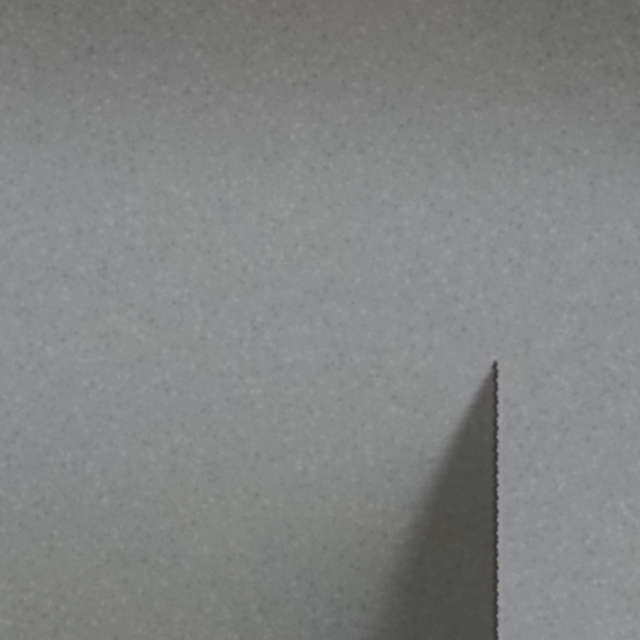
Reproduce this texture procedurally as a Shadertoy shader.

```glsl
// Draws a softly lit grey wall with a raised vertical edge casting a tapering shadow.
#define EDGE_X 0.776
#define APEX_Y 0.437
#define WALL_LIGHT vec3(0.553, 0.564, 0.566)
#define WALL_TOP vec3(0.435, 0.432, 0.420)
#define WALL_LOW vec3(0.485, 0.492, 0.480)
#define SHADOW vec3(0.305, 0.303, 0.287)
#define SEAM vec3(0.205, 0.195, 0.195)
#define RIM vec3(0.600, 0.595, 0.575)
#define GRAIN_SCALE 105.0
#define GRAIN_AMOUNT 0.038

vec2 hash2(vec2 p) {
    vec3 q = fract(vec3(p.xyx) * vec3(0.1031, 0.1030, 0.0973));
    q += dot(q, q.yzx + 33.33);
    return fract((q.xx + q.yz) * q.zy);
}

// Soft cellular grains, each with its own signed brightness.
float cellGrain(vec2 p) {
    vec2 cell = floor(p), f = fract(p);
    float sum = 0.0;
    for (int j = -1; j <= 1; j++)
    for (int i = -1; i <= 1; i++) {
        vec2 o = vec2(i, j);
        vec2 h = hash2(cell + o + 80.0);
        vec2 d = o + h - f;
        float tone = hash2(cell + o + 311.0).x * 2.0 - 1.0;
        sum += tone * tone * tone * exp(-4.5 * dot(d, d));
    }
    return sum;
}

// Broad uneven tint from layered sines.
float mottle(vec2 p) {
    float sum = 0.0, amp = 0.5;
    for (int i = 0; i < 4; i++) {
        sum += amp * sin(p.x + 1.7 * sin(p.y)) * cos(1.3 * p.y + 0.6);
        p = mat2(0.8, 0.6, -0.6, 0.8) * p * 1.9 + 2.3;
        amp *= 0.6;
    }
    return sum;
}

// Wall lighting: dim at the top, brightest in the middle, dimmer at lower left.
vec3 wallColor(vec2 uv, float leftSide) {
    float top = smoothstep(0.64, 1.06, uv.y + 0.03 * (uv.x - 0.4));
    vec3 col = mix(WALL_LIGHT, WALL_TOP, top);
    float low = (1.0 - smoothstep(-0.08, 0.5, uv.y)) * leftSide;
    col = mix(col, WALL_LOW, low);
    float corner = smoothstep(0.6, 1.1, uv.x) * smoothstep(0.6, 0.9, uv.y);
    return col - 0.025 * corner;
}

void mainImage(out vec4 fragColor, in vec2 fragCoord) {
    vec2 uv = fragCoord / iResolution.xy;
    float px = 1.0 / iResolution.y;
    float drop = max(APEX_Y - uv.y, 0.0);
    float below = smoothstep(-0.004, 0.008, APEX_Y - uv.y);
    float wobble = 0.0009 * sin(uv.y * 290.0) + 0.0006 * sin(uv.y * 631.0);
    float fromEdge = uv.x - EDGE_X - wobble;
    float leftSide = 1.0 - smoothstep(-0.003, 0.003, fromEdge) * below;
    leftSide *= 1.0 - smoothstep(0.72, 0.9, uv.x) * (1.0 - below);

    vec3 col = wallColor(uv, leftSide);

    // Shadow: sharp at the apex, with a penumbra that widens downwards.
    float width = 0.60 * drop - 0.43 * drop * drop;
    float inside = fromEdge + width;
    float blur = 0.006 + 0.10 * drop;
    float core = smoothstep(-blur, blur, inside);
    float halo = exp(-max(-inside, 0.0) / (0.02 + 0.28 * drop));
    float shadeSide = below * (1.0 - smoothstep(-0.002, 0.002 + px, fromEdge));
    col *= 1.0 - 0.20 * halo * shadeSide * smoothstep(0.0, 0.35, drop);
    vec3 shade = SHADOW + 0.035 * (1.0 - smoothstep(0.02, 0.25, drop));
    col = mix(col, shade, core * shadeSide);

    // Dark seam with a faint, beaded bright rim beside it.
    float seamDist = (fromEdge + 0.002) / 0.0035;
    float rimDist = (fromEdge - 0.0065) / 0.0035;
    float seam = exp(-seamDist * seamDist);
    float rim = exp(-rimDist * rimDist);
    float bead = 0.5 + 0.3 * sin(uv.y * 340.0) + 0.2 * sin(uv.y * 173.0);
    col = mix(col, RIM, rim * below * (0.3 + 0.5 * bead));
    col = mix(col, SEAM, seam * below * (0.72 + 0.2 * bead));

    // Surface grain and slight warm and cool drift.
    float grain = cellGrain(uv * GRAIN_SCALE) + 0.6 * cellGrain(uv * GRAIN_SCALE * 1.9 + 17.0);
    float calm = mix(1.0, 0.5, core * shadeSide);
    col += GRAIN_AMOUNT * calm * grain;
    float tint = mottle(uv * 7.0);
    col += tint * vec3(0.006, 0.003, -0.003);
    col += 0.004 * mottle(uv * 19.0 + 4.0);

    fragColor = vec4(clamp(col, 0.0, 1.0), 1.0);
}
```
